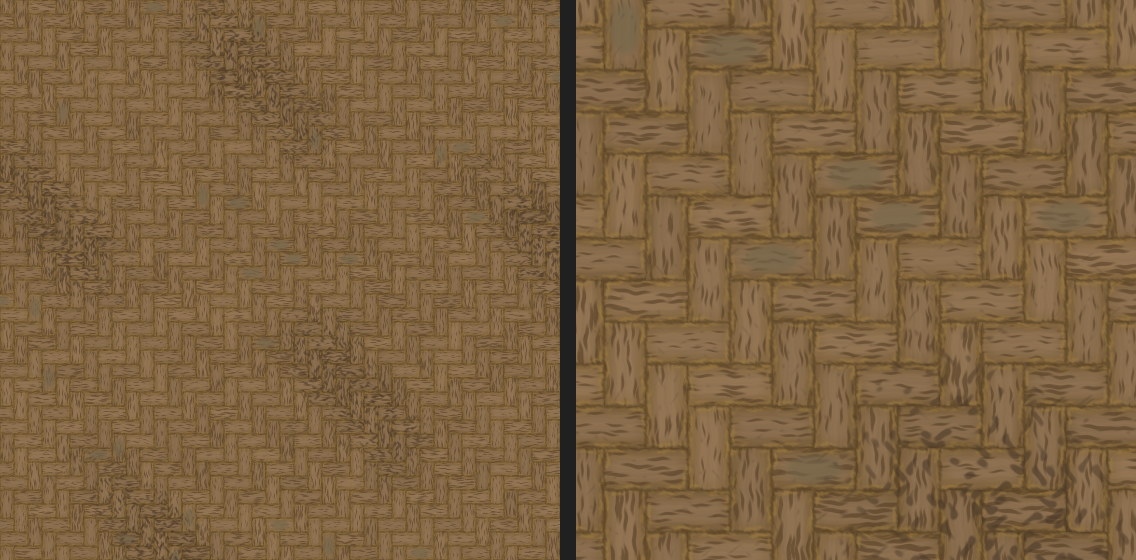
Left, the full canvas; right, a detail of the centre.
This texture is drawn by a WebGL 2 fragment shader. Its source:

```glsl
#version 300 es
precision highp float;
// Draws a worn, two-over-two twill mat of flat brown fibre strips.

uniform vec2 u_resolution;
out vec4 fragColor;

const float TAU = 6.2831853;
const float STRIPS = 40.0; // strips across and down the canvas

const vec3 CROWN = vec3(0.555, 0.442, 0.315);
const vec3 FLANK = vec3(0.485, 0.375, 0.235);
const vec3 FIBRE = vec3(0.34, 0.245, 0.145);
const vec3 GOLD  = vec3(0.61, 0.48, 0.24);
const vec3 GAP   = vec3(0.36, 0.27, 0.14);
const vec3 STAIN = vec3(0.29, 0.22, 0.16);
const vec3 KNOT  = vec3(0.46, 0.40, 0.29);

struct Strip {
    vec2 uv;  // x runs 0..2 along the strip, y runs 0..1 across it
    vec2 id;
    float lying;
};

vec2 hash2(vec2 p) {
    vec3 q = fract(p.xyx * vec3(0.1031, 0.1030, 0.0973));
    q += dot(q, q.yzx + 33.33);
    return fract((q.xx + q.yz) * q.zy);
}

// Distance to the nearest scattered point
float cellular(vec2 p) {
    vec2 cell = floor(p);
    float nearest = 2.0;
    for (int j = -1; j <= 1; j++) {
        for (int i = -1; i <= 1; i++) {
            vec2 c = cell + vec2(i, j);
            nearest = min(nearest, length(c + hash2(c) - p));
        }
    }
    return nearest;
}

// Layered sines, roughly -1..1
float ripple(float x, float phase) {
    return 0.5 * sin(x + phase) + 0.3 * sin(2.3 * x + 1.7 * phase)
         + 0.2 * sin(5.1 * x + 2.9 * phase);
}

// Each visible strip covers two cells, stepping one cell per row
Strip twill(vec2 g) {
    vec2 cell = floor(g), f = fract(g);
    float turn = mod(cell.x + cell.y + 1.0, 4.0);
    if (turn >= 2.0) {
        return Strip(vec2(turn - 2.0 + f.x, f.y), cell - vec2(turn - 2.0, 0.0), 1.0);
    }
    return Strip(vec2(turn + f.y, f.x), cell - vec2(0.0, turn), 0.0);
}

// Soft disc or band of the given reach
float within(float d, float reach, float soft) {
    return 1.0 - smoothstep(reach - soft, reach + soft, d);
}

// Diagonal clusters of heavier wear over the canvas
float wearMask(vec2 p) {
    vec2 q = p - vec2(0.1, 0.6);
    float w = cos(TAU * dot(q, vec2(2.3, 0.73))) + cos(TAU * dot(q, vec2(1.21, 2.14)));
    w += 0.35 * ripple(23.0 * p.x - 17.0 * p.y, 1.3);
    return smoothstep(0.3, 1.9, w);
}

vec3 stripColour(Strip s, float wear, float px) {
    vec2 seed = hash2(s.id + 7.0 * s.lying);
    vec2 traits = hash2(s.id + 91.0);
    vec2 shift = s.id * 17.3 + 5.0 * s.lying;
    float side = min(s.uv.y, 1.0 - s.uv.y);
    float end = min(s.uv.x, 2.0 - s.uv.x);

    // Rounded body with its own tint
    float crown = smoothstep(0.0, 0.38, side) * mix(0.55, 1.0, smoothstep(0.0, 0.4, end));
    vec3 colour = mix(FLANK, CROWN, crown) * (0.965 + 0.07 * seed.x);

    // Fine grain along the strip
    float bend = 0.05 * ripple(3.0 * s.uv.x, TAU * seed.y);
    colour *= 1.0 + 0.03 * ripple(24.0 * (s.uv.y + bend), TAU * seed.x);

    // Dark splits and pale slivers, denser on some strips
    float reach = mix(0.12, 0.33, seed.y) + 0.06 * wear;
    float split = cellular(vec2(s.uv.x * 1.1, (s.uv.y + bend) * 6.5) + shift);
    colour = mix(colour, FIBRE, 0.6 * within(split, reach, 0.08 + 1.5 * px));
    float sliver = cellular(vec2(s.uv.x * 1.2, (s.uv.y + bend) * 7.0) + shift + 41.0);
    colour = mix(colour, GOLD, 0.35 * within(sliver, 0.2, 0.12 + px) * (1.0 - crown));

    // Occasional grey oval knot
    float oval = length((s.uv - vec2(1.0, 0.5)) / vec2(0.75, 0.4));
    colour = mix(colour, KNOT, 0.65 * step(0.975, traits.x) * within(oval, 0.85, 0.2));

    // Frayed golden rim and the dark gap outside it
    float edge = min(side, end) + 0.035 * ripple(9.0 * (s.uv.x + s.uv.y), TAU * traits.y);
    float frayed = smoothstep(-0.5, 0.6, ripple(5.0 * (s.uv.x - s.uv.y), TAU * seed.y));
    float rim = within(abs(edge - 0.085), 0.035, 0.03 + 0.5 * px);
    colour = mix(colour, GOLD, 0.6 * rim * frayed);
    return mix(colour, GAP, 0.65 * within(edge, 0.03, 0.025 + 0.5 * px));
}

void main() {
    vec2 p = gl_FragCoord.xy / u_resolution;
    vec2 g = p * STRIPS;
    float px = STRIPS / min(u_resolution.x, u_resolution.y);
    float wear = wearMask(p);
    Strip s = twill(g);
    vec3 colour = stripColour(s, wear, px);

    // Small dark stains, spreading in worn areas
    vec2 stretch = mix(vec2(2.4, 1.5), vec2(1.5, 2.4), s.lying);
    float spot = cellular(g * stretch + 0.2 * sin(g.yx * 9.0));
    float stain = within(spot, 0.07 + 0.19 * wear, 0.07 + px);
    colour = mix(colour, STAIN, stain * (0.2 + 0.4 * wear));
    colour *= 1.0 - 0.03 * wear;

    fragColor = vec4(colour, 1.0);
}
```
